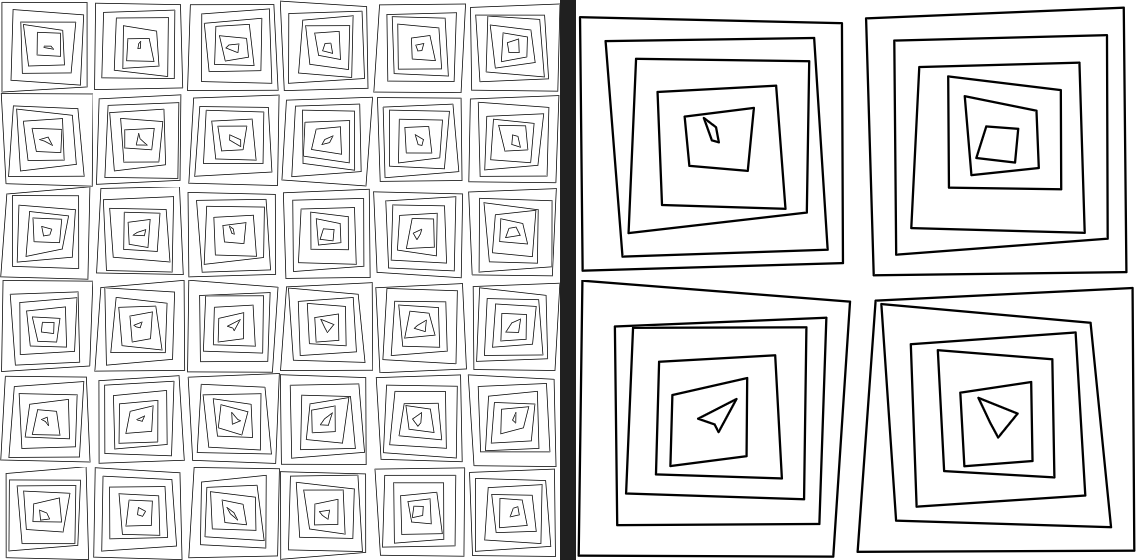
Left: the whole. Right: its middle third, enlarged.
Give the GLSL for this pattern, as a Shadertoy shader.

```glsl
vec2 hash22(vec2 p) {
    vec3 q = fract(p.xyx * vec3(0.1031, 0.1030, 0.0973));
    q += dot(q, q.yzx + 33.33);
    return fract((q.xx + q.yz) * q.zy);
}

float segmentDistance(vec2 p, vec2 a, vec2 b) {
    vec2 pa = p - a, ba = b - a;
    return length(pa - ba * clamp(dot(pa, ba) / max(dot(ba, ba), 1e-8), 0.0, 1.0));
}

// Corner of a nested square, shifted at random per cell and ring
vec2 jitteredCorner(vec2 cell, int ring, int index) {
    int i = index % 4;
    vec2 direction = vec2(i == 0 || i == 3 ? -1.0 : 1.0, i < 2 ? -1.0 : 1.0);
    vec2 seed = cell * vec2(17.0, 29.0) + vec2(float(ring) * 131.0, float(i) * 57.0) + 7.0;
    return direction * (float(ring) + 0.5) / 12.0 + (hash22(seed) - 0.5) / 12.0;
}

// Share of a pixel covered by a stroke, exact even for hairlines
float strokeCoverage(float d, float halfWidth, float pixel) {
    float inner = max(d - 0.5 * pixel, -halfWidth);
    float outer = min(d + 0.5 * pixel, halfWidth);
    return clamp((outer - inner) / pixel, 0.0, 1.0);
}

void mainImage(out vec4 fragColor, in vec2 fragCoord) {
    // Six by six cells
    vec2 grid = fragCoord / iResolution.xy * 6.0;
    vec2 cell = floor(grid);
    vec2 p = fract(grid) - 0.5;
    float pixel = 6.0 / iResolution.y;

    // Six nested quadrilaterals, four edges each
    float d = 1.0;
    for (int ring = 0; ring < 6; ring++) {
        vec2 start = jitteredCorner(cell, ring, 0);
        for (int i = 1; i <= 4; i++) {
            vec2 end = jitteredCorner(cell, ring, i);
            d = min(d, segmentDistance(p, start, end));
            start = end;
        }
    }

    // Black ink on white
    fragColor = vec4(vec3(1.0 - strokeCoverage(d, 0.0041, pixel)), 1.0);
}
```
